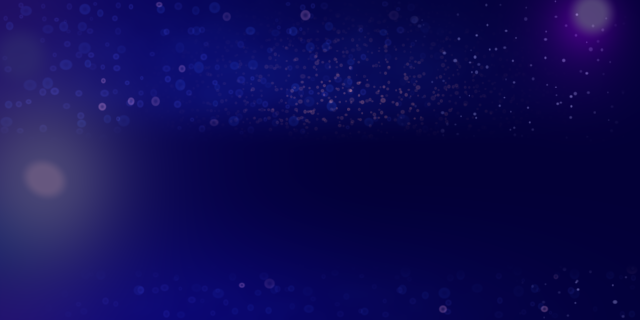
Give the GLSL for this background, as a WebGL 1 fragment shader.

```glsl
precision highp float;
// Deep blue night backdrop with soft corner lights and drifting bokeh dust.
uniform vec2 u_resolution;

float hash(vec2 p) {
  return fract(sin(dot(p, vec2(127.1, 311.7))) * 43758.5453);
}

float noise(vec2 p) {
  vec2 i = floor(p), f = fract(p);
  f = f * f * (3.0 - 2.0 * f);
  return mix(mix(hash(i), hash(i + vec2(1.0, 0.0)), f.x),
             mix(hash(i + vec2(0.0, 1.0)), hash(i + 1.0), f.x), f.y);
}

float glow(vec2 p, vec2 center, vec2 radius) {
  vec2 d = (p - center) / radius;
  return exp(-dot(d, d));
}

// One jittered speck per grid cell; hollow fades the middle into a ring.
float specks(vec2 p, float cells, float size, float density, float hollow, float seed) {
  vec2 id = floor(p * cells);
  vec2 key = id + seed;
  float radius = size * mix(0.45, 1.0, hash(key + 5.3));
  float margin = min(radius * cells * 1.3, 0.45);
  vec2 jitter = vec2(hash(key + 1.7), hash(key + 9.1));
  vec2 d = p - (id + mix(vec2(margin), vec2(1.0 - margin), jitter)) / cells;
  d.x *= mix(0.8, 1.2, hash(key + 3.9));
  float r = length(d);
  float edge = max(1.0 / u_resolution.y, radius * 0.2);
  float disc = 1.0 - smoothstep(radius - edge, radius + edge, r);
  disc *= 1.0 - hollow * (1.0 - smoothstep(0.1, 0.75, r / radius));
  return disc * step(hash(key + 7.7), density) * mix(0.3, 1.0, hash(key + 2.2));
}

void main() {
  vec2 p = gl_FragCoord.xy / u_resolution * vec2(2.0, 1.0);

  // Navy base, brighter to the left and along the top and bottom
  float upper = smoothstep(0.53, 0.72, p.y) * (1.0 - 0.45 * smoothstep(0.8, 1.0, p.y));
  float lower = 1.0 - smoothstep(0.0, 0.48, p.y);
  vec3 color = vec3(0.01, 0.0, 0.215);
  color += vec3(0.015, 0.005, 0.13) * (1.0 - smoothstep(0.1, 1.25, p.x));
  color += vec3(0.02, 0.04, 0.15) * upper * glow(p, vec2(0.8, 0.8), vec2(0.75, 0.6));
  color += vec3(0.02, 0.02, 0.16) * lower * glow(p, vec2(0.75, 0.0), vec2(0.85, 0.6));
  color += vec3(0.09, 0.04, 0.02) * exp(-p.x * p.x / 0.09);

  // Mottled haze where the dust gathers
  float haze = noise(p * 9.0) * 0.6 + noise(p * 23.0) * 0.4;
  float hazeArea = upper * glow(p, vec2(0.85, 0.78), vec2(0.6, 0.25))
                 + 0.5 * glow(p, vec2(0.95, 0.02), vec2(0.6, 0.1));
  color += vec3(0.02, 0.045, 0.07) * (haze - 0.3) * hazeArea;

  // Large pale light on the left with a teal foot
  vec2 lamp = vec2(0.14, 0.44);
  color = mix(color, vec3(0.02, 0.13, 0.40), 0.6 * glow(p, vec2(0.0, 0.27), vec2(0.2, 0.16)));
  color = mix(color, vec3(0.22, 0.23, 0.44), 0.35 * glow(p, lamp, vec2(0.36, 0.38)));
  color = mix(color, vec3(0.34, 0.33, 0.48), 0.75 * glow(p, lamp, vec2(0.21, 0.23)));
  vec2 tilted = mat2(0.9, 0.43, -0.43, 0.9) * (p - lamp);
  float core = 1.0 - smoothstep(0.035, 0.075, length(tilted * vec2(0.9, 1.1)));
  color = mix(color, vec3(0.43, 0.36, 0.51), 0.8 * core);

  // Faint disc in the upper left
  float faint = 1.0 - smoothstep(0.03, 0.11, distance(p, vec2(0.065, 0.825)));
  color = mix(color, vec3(0.19, 0.18, 0.43), 0.55 * faint);

  // Grey light with a magenta fringe in the upper right
  color += vec3(0.10, 0.0, 0.11) * glow(p, vec2(1.81, 0.91), vec2(0.17, 0.20));
  color += vec3(0.15, 0.0, 0.16) * glow(p, vec2(1.83, 0.93), vec2(0.09, 0.09));
  float corner = 1.0 - smoothstep(0.03, 0.085, distance(p, vec2(1.85, 0.958)));
  color = mix(color, vec3(0.35, 0.31, 0.48), 0.85 * corner);

  // Soft blue bokeh and rosy rings, wide in the upper band
  float band = smoothstep(0.55, 0.64, p.y);
  float foot = 1.0 - smoothstep(0.1, 0.18, p.y);
  float left = band * (1.0 - smoothstep(1.1, 1.45, p.x));
  float bottom = foot * smoothstep(0.1, 0.4, p.x);
  color += vec3(0.03, 0.06, 0.11) * specks(p, 17.0, 0.018, 0.4, 0.4, 3.0) * (left + 0.6 * bottom);
  color += vec3(0.05, 0.06, 0.12) * specks(p, 26.0, 0.012, 0.35, 0.5, 17.0) * (left + 0.6 * bottom);
  color += vec3(0.28, 0.19, 0.18) * specks(p, 11.0, 0.016, 0.15, 0.5, 41.0) * (left + bottom);

  // Dense amber dust in the middle, finer white dust to the right
  float amberArea = band * glow(p, vec2(1.1, 0.71), vec2(0.33, 0.15));
  float whiteArea = band * smoothstep(1.2, 1.5, p.x) * (1.0 - smoothstep(1.8, 1.98, p.x))
                  + foot * smoothstep(1.6, 1.75, p.x);
  for (int i = 0; i < 3; i++) {
    float k = float(i);
    color += vec3(0.34, 0.21, 0.10) * amberArea
           * specks(p, 27.0 + 9.0 * k, 0.0075 - 0.0015 * k, 0.5, 0.2, 60.0 + 13.0 * k);
    color += vec3(0.33, 0.33, 0.35) * whiteArea
           * specks(p, 15.0 + 7.0 * k, 0.0065 - 0.0012 * k, 0.24, 0.0, 110.0 + 19.0 * k);
  }
  color += vec3(0.28, 0.29, 0.30) * whiteArea * specks(p, 9.0, 0.014, 0.1, 0.1, 171.0);

  gl_FragColor = vec4(color, 1.0);
}
```
